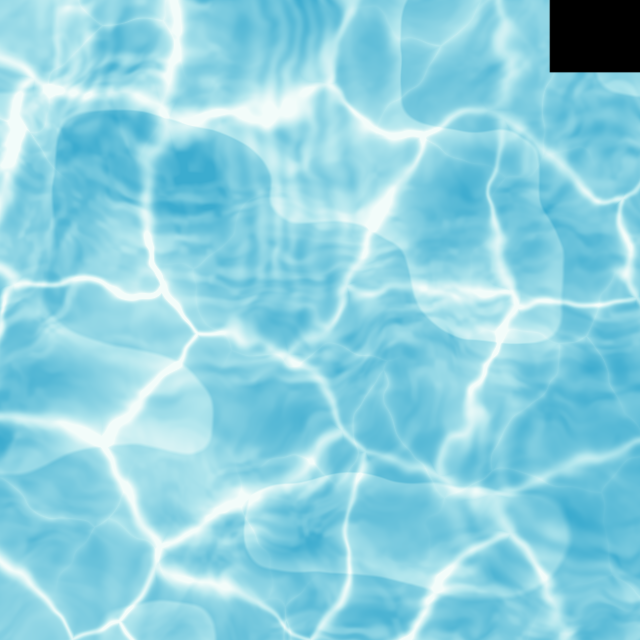
Write a Shadertoy shader that draws this texture.

```glsl
const vec3 DEEP = vec3(0.27, 0.69, 0.82);
const vec3 PALE = vec3(0.69, 0.90, 0.93);
const vec3 FOAM = vec3(0.95, 0.99, 0.98);
const float PALE_LEVEL = 0.60;
const float BASE_LEVEL = 0.25;
const float NET_SCALE = 3.7;
const float VEIN_WIDTH = 0.036;
const float VEIN_GAIN = 0.62;
const float HALO_GAIN = 0.25;
const float FAINT_GAIN = 0.25;
const float SWELL_GAIN = 0.85;
const float RING_COUNT = 62.0;
const float RING_GAIN = 0.075;
const float STREAK_GAIN = 0.34;
const float SHEET_GAIN = 0.24;
const vec2 NOTCH_CORNER = vec2(0.859, 0.887);

vec2 hash2(vec2 p) {
    vec3 q = fract(vec3(p.xyx) * vec3(0.1031, 0.1030, 0.0973));
    q += dot(q, q.yzx + 33.33);
    return fract((q.xx + q.yz) * q.zy);
}

float noise(vec2 p) {
    vec2 i = floor(p), f = fract(p);
    f = f * f * f * (f * (f * 6.0 - 15.0) + 10.0);
    vec2 e = vec2(0.0, 1.0);
    return mix(mix(hash2(i).x, hash2(i + e.yx).x, f.x),
               mix(hash2(i + e.xy).x, hash2(i + e.yy).x, f.x), f.y);
}

float fbm(vec2 p) {
    float sum = 0.0, gain = 0.53;
    for (int i = 0; i < 4; i++) {
        sum += gain * noise(p);
        p = mat2(1.6, 1.2, -1.2, 1.6) * p + 7.3;
        gain *= 0.5;
    }
    return sum;
}

vec2 warp(vec2 p) {
    return vec2(fbm(p), fbm(p + 31.7)) - 0.5;
}

// Distance to the nearest border between jittered cells
float cellBorder(vec2 p) {
    vec2 cell = floor(p), f = fract(p), nearest = vec2(0.0);
    float best = 9.0, border = 9.0;
    for (int y = -1; y <= 1; y++)
    for (int x = -1; x <= 1; x++) {
        vec2 g = vec2(x, y);
        vec2 r = g + 0.1 + 0.8 * hash2(cell + g) - f;
        if (dot(r, r) < best) { best = dot(r, r); nearest = r; }
    }
    for (int y = -2; y <= 2; y++)
    for (int x = -2; x <= 2; x++) {
        vec2 g = vec2(x, y);
        vec2 r = g + 0.1 + 0.8 * hash2(cell + g) - f;
        vec2 d = r - nearest;
        if (dot(d, d) > 1e-4)
            border = min(border, dot(0.5 * (r + nearest), normalize(d)));
    }
    return border;
}

// Bright bent veins with a soft glow, and a fainter second net
float caustics(vec2 p) {
    vec2 bend = warp(p * 4.5);
    float d = cellBorder((p + 0.17 * bend) * NET_SCALE + 3.0);
    float vary = noise(p * 7.0 + 11.0);
    float width = VEIN_WIDTH * (0.45 + 2.0 * vary * vary);
    float vein = exp(-pow(d / width, 2.0)) * mix(0.45, 1.0, noise(p * 5.0 + 4.0));
    float halo = exp(-d / 0.11) * mix(0.4, 1.3, noise(p * 9.0));

    vec2 q = mat2(0.8, 0.6, -0.6, 0.8) * p + 0.20 * bend.yx;
    float thin = exp(-cellBorder(q * 4.6 + 17.0) / 0.045);
    thin *= smoothstep(0.25, 0.75, noise(p * 6.0 + 23.0));
    return VEIN_GAIN * vein + HALO_GAIN * halo + FAINT_GAIN * thin;
}

// Nested arcs, stretched wavelets and small mottling
float ripples(vec2 p) {
    vec2 bend = warp(p * 5.0 + 9.0);
    float height = noise(p * 3.2 + 0.35 * bend + 5.0);
    float rings = sin(RING_COUNT * height + 3.0 * bend.x);
    rings *= smoothstep(0.25, 0.7, noise(p * 4.0 + 41.0));

    vec2 s = p + 0.16 * bend;
    float flat_ = noise(s * vec2(15.0, 58.0)) - 0.5;
    float steep = noise(mat2(0.8, 0.6, -0.6, 0.8) * s * vec2(46.0, 13.0)) - 0.5;
    float streaks = mix(flat_, steep, smoothstep(0.4, 0.6, noise(p * 3.5 + 2.0)));
    float mottle = noise(s * vec2(62.0, 76.0)) - 0.5;
    float rough = smoothstep(0.3, 0.7, noise(p * 4.5 + 57.0));
    return RING_GAIN * rings + STREAK_GAIN * (0.3 + 0.7 * rough) * (streaks + 0.45 * mottle);
}

// Pale sheets, crisp on one side and fading on the other
float sheets(vec2 p) {
    float n = noise(p * vec2(4.0, 5.5) + 0.5 * warp(p * 3.0) + 71.0);
    return smoothstep(0.58, 0.61, n) * (1.0 - smoothstep(0.61, 0.82, n));
}

vec3 waterColor(float level) {
    vec3 water = mix(DEEP, PALE, clamp(level / PALE_LEVEL, -0.08, 1.0));
    return mix(water, FOAM, clamp((level - PALE_LEVEL) / (1.0 - PALE_LEVEL), 0.0, 1.0));
}

void mainImage(out vec4 fragColor, in vec2 fragCoord) {
    vec2 uv = fragCoord / iResolution.xy;
    float swell = fbm(uv * 4.0 + 0.8 * warp(uv * 3.0) + 13.0) - 0.5;
    float level = BASE_LEVEL + SWELL_GAIN * swell + ripples(uv)
                + caustics(uv) + SHEET_GAIN * sheets(uv);
    vec3 color = waterColor(level);

    // Black notch in the upper right corner
    vec2 inside = smoothstep(-1.0, 1.0, (uv - NOTCH_CORNER) * iResolution.xy);
    color *= 1.0 - inside.x * inside.y;
    fragColor = vec4(color, 1.0);
}
```
